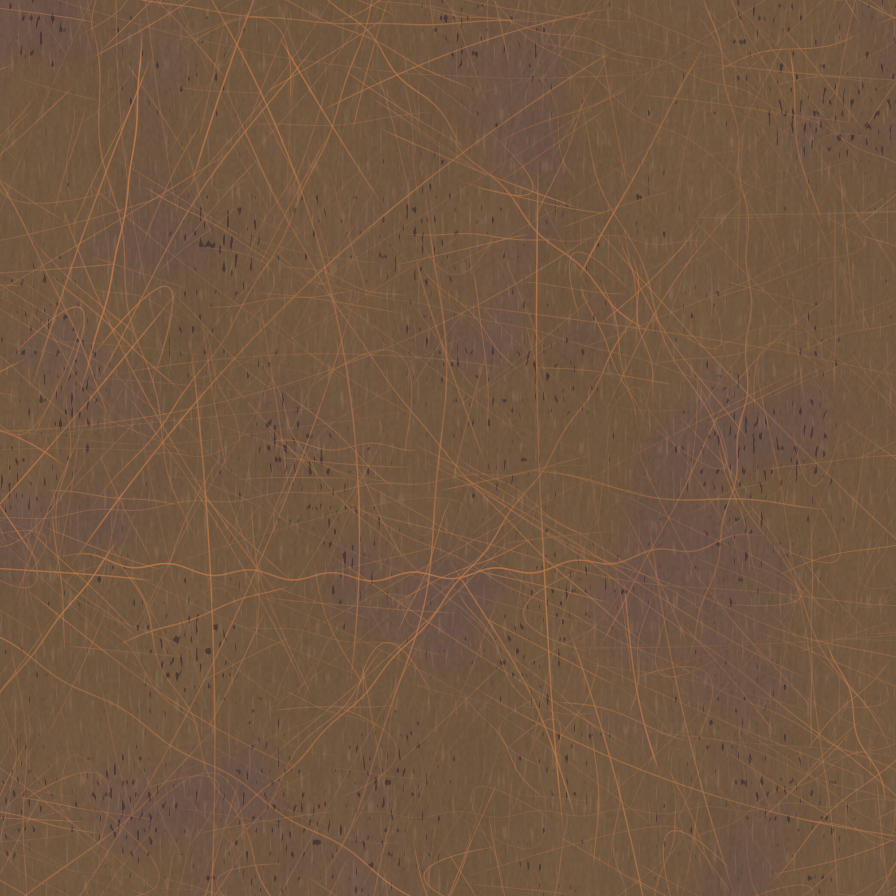
A WebGL 2 fragment shader for this texture:

```glsl
#version 300 es
precision highp float;
// Worn brown hide with vertical grain, dark pits and a dense tangle of fine orange scratches.

uniform vec2 u_resolution;
out vec4 fragColor;

const float PI = 3.14159;
const int LONG_COUNT = 270;
const uint SHORT_PER_CELL = 5u;
const float SHORT_CELLS = 8.0;

const vec3 BROWN  = vec3(0.440, 0.339, 0.246);
const vec3 MAUVE  = vec3(0.418, 0.322, 0.276);
const vec3 PIT    = vec3(0.230, 0.175, 0.185);
const vec3 PALE   = vec3(0.610, 0.480, 0.380);
const vec3 TAN    = vec3(0.610, 0.450, 0.335);
const vec3 ORANGE = vec3(0.755, 0.470, 0.275);

// Four random values in 0..1 from integer keys
vec4 random4(uvec4 v) {
    v = v * 1664525u + 1013904223u;
    v += v.yzxy * v.wxyz;
    v ^= v >> 16u;
    v += v.yzxy * v.wxyz;
    v ^= v >> 15u;
    return vec4(v >> 8u) / 16777216.0;
}

float cornerSlope(ivec2 cell, vec2 offset, uint seed) {
    float angle = 2.0 * PI * random4(uvec4(uvec2(cell + 1000), seed, 7u)).x;
    return dot(vec2(cos(angle), sin(angle)), offset);
}

// Gradient noise, roughly -1..1
float gradientNoise(vec2 p, uint seed) {
    ivec2 cell = ivec2(floor(p));
    vec2 f = fract(p);
    vec2 s = f * f * f * (f * (f * 6.0 - 15.0) + 10.0);
    float low = mix(cornerSlope(cell, f, seed),
                    cornerSlope(cell + ivec2(1, 0), f - vec2(1, 0), seed), s.x);
    float high = mix(cornerSlope(cell + ivec2(0, 1), f - vec2(0, 1), seed),
                     cornerSlope(cell + ivec2(1, 1), f - vec2(1, 1), seed), s.x);
    return 1.4 * mix(low, high, s.y);
}

float fractalNoise(vec2 p, uint seed) {
    return 0.6 * gradientNoise(p, seed) + 0.3 * gradientNoise(p * 2.03 + 3.7, seed + 1u)
         + 0.15 * gradientNoise(p * 4.1 + 9.2, seed + 2u);
}

// Share of a pixel covered by a stroke at the given distance
float strokeCover(float dist, float halfWidth, float pixel) {
    return clamp(0.5 + (halfWidth - dist) / pixel, 0.0, 1.0)
         - clamp(0.5 - (halfWidth + dist) / pixel, 0.0, 1.0);
}

// One scratch around q = 0: a bent, slightly wavering line, now and then a tight hairpin
float scratch(vec2 q, float halfLength, float turn, uvec2 key, float halfWidth, float pixel) {
    if (dot(q, q) > halfLength * (1.2 * halfLength + 0.067)) return 0.0;
    vec4 form = random4(uvec4(key, 17u, 2u));
    bool hairpin = form.w > 0.86;
    float bend = hairpin ? mix(15.0, 90.0, form.x) : (form.x - 0.5) * 0.9;
    float reach = hairpin ? sqrt(halfLength / bend) : halfLength;

    vec2 along = vec2(cos(turn * 2.0 * PI), sin(turn * 2.0 * PI));
    q = vec2(dot(q, along), dot(q, vec2(-along.y, along.x)));
    if (abs(q.x) > reach) return 0.0;

    float waver = 0.006 * form.y * form.y * form.y;
    float rate = mix(10.0, 70.0, form.z);
    float phase = q.x * rate + 2.0 * PI * form.w;
    float curve = bend * q.x * q.x + waver * sin(phase);
    float slope = 2.0 * bend * q.x + waver * rate * cos(phase);
    float dist = abs(q.y - curve) / sqrt(1.0 + slope * slope);
    float taper = 1.0 - smoothstep(0.75 * reach, reach, abs(q.x));
    return strokeCover(dist, halfWidth, pixel) * taper;
}

// Mottled ground with upright fibres and small pits gathered in drifts
vec3 hide(vec2 p) {
    float blotch = fractalNoise(p * 4.5, 40u);
    vec3 color = mix(BROWN, MAUVE, smoothstep(-0.05, 0.5, blotch));
    float grain = gradientNoise(p * vec2(150.0, 26.0), 50u);
    float speckle = gradientNoise(p * vec2(300.0, 160.0), 51u);
    float shade = fractalNoise(p * vec2(7.0, 3.0), 60u);
    color *= 1.0 + 0.04 * grain + 0.045 * speckle + 0.05 * shade;
    float fibre = gradientNoise(p * vec2(260.0, 35.0), 70u);
    color = mix(color, PALE, 0.3 * smoothstep(0.3, 0.8, fibre));
    float crowd = fractalNoise(p * vec2(9.0, 5.0), 80u) + 0.4 * blotch;
    float pit = gradientNoise(p * vec2(230.0, 75.0), 90u) + 0.55 * crowd;
    return mix(color, PIT, 0.7 * smoothstep(0.6, 0.85, pit));
}

// Short faint scratches, several in each cell of a grid
vec3 addShortScratches(vec3 color, vec2 p, float wear, float pixel) {
    for (int n = 0; n < 9; n++) {
        vec2 cell = floor(p * SHORT_CELLS) + vec2(n % 3 - 1, n / 3 - 1);
        for (uint i = 0u; i < SHORT_PER_CELL; i++) {
            uvec2 key = uvec2(cell + 50.0) + uvec2(i * 100u, 700u);
            vec4 place = random4(uvec4(key, 23u, 5u));
            vec2 q = p - (cell + place.xy) / SHORT_CELLS;
            float cover = scratch(q, mix(0.04, 0.09, place.w), place.z, key, 0.0006, pixel);
            color = mix(color, mix(TAN, ORANGE, place.w), cover * wear * mix(0.25, 0.6, place.w));
        }
    }
    return color;
}

// Long scratches, from faint and thin to bright and wide
vec3 addLongScratches(vec3 color, vec2 p, float wear, float pixel) {
    for (int i = 0; i < LONG_COUNT; i++) {
        float rank = float(i) / float(LONG_COUNT);
        vec4 place = random4(uvec4(i, 11u, 3u, 5u));
        float halfLength = mix(0.1, 0.5, place.w * place.w);
        float cover = scratch(p - (place.xy * 1.2 - 0.1), halfLength, place.z, uvec2(i, 29u),
                              mix(0.0005, 0.0009, rank * rank), pixel);
        color = mix(color, mix(TAN, ORANGE, rank), cover * wear * mix(0.3, 0.85, rank * rank * rank));
    }
    return color;
}

void main() {
    vec2 p = gl_FragCoord.xy / u_resolution.y;
    float pixel = 1.0 / u_resolution.y;
    float wear = mix(0.5, 1.0, smoothstep(-0.35, 0.35, fractalNoise(p * 4.0, 100u)));
    vec3 color = addShortScratches(hide(p), p, wear, pixel);
    fragColor = vec4(addLongScratches(color, p, wear, pixel), 1.0);
}
```
